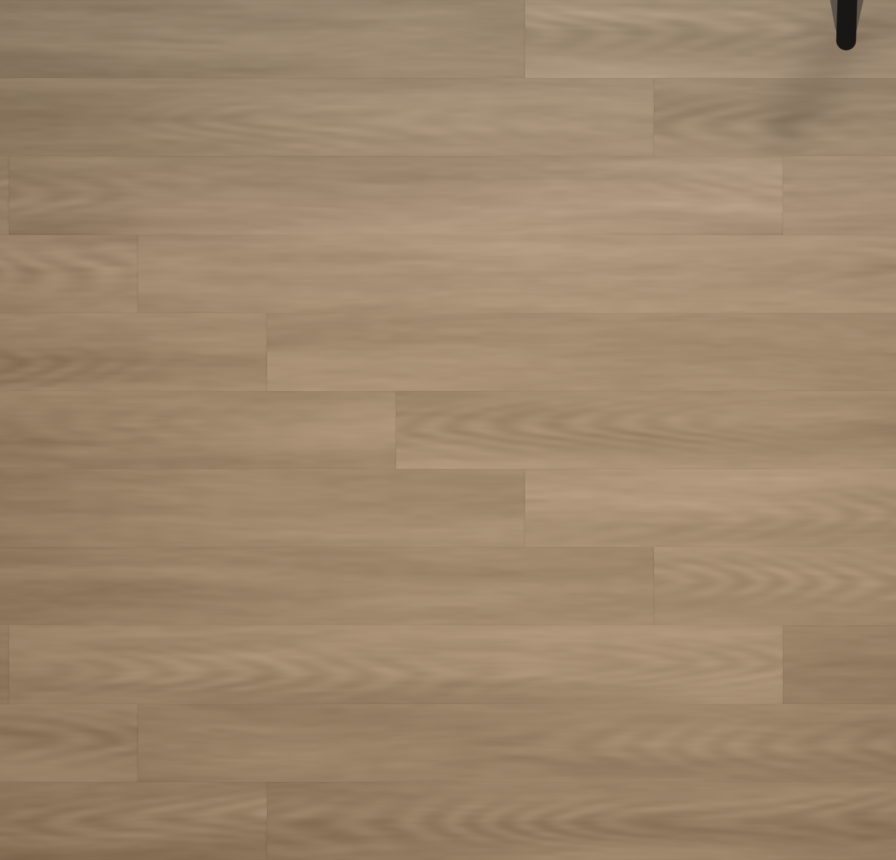
Write a Shadertoy shader that draws this texture.

```glsl
// Pale oak plank floor under soft light, with a dark furniture leg at the top right.
// Staggered planks carry stretched noise streaks, fine fibres and nested
// chevron figure; a broad glow and a cool upper tint light the whole.

#define ROWS 11.0          // planks per canvas height
#define PLANK_LENGTH 0.9
#define ROW_SHIFT 0.15     // joint offset from row to row
#define FIRST_JOINT 0.61
#define STREAK 0.42
#define FIBRE 0.13
#define FIGURE 0.13
#define SEAM 0.07
#define GLOW_CENTRE vec2(0.68, 0.61)
#define DARK_OAK vec3(0.46, 0.37, 0.27)
#define LIGHT_OAK vec3(0.76, 0.66, 0.55)
#define LEG_COLOUR vec3(0.10, 0.09, 0.085)

float hash(vec2 p) {
    vec3 q = fract(vec3(p.xyx) * 0.1031);
    q += dot(q, q.yzx + 33.33);
    return fract((q.x + q.y) * q.z);
}

float noise(vec2 p) {
    vec2 cell = floor(p), f = fract(p);
    f = f * f * (3.0 - 2.0 * f);
    float low = mix(hash(cell), hash(cell + vec2(1, 0)), f.x);
    float high = mix(hash(cell + vec2(0, 1)), hash(cell + vec2(1, 1)), f.x);
    return mix(low, high, f.y);
}

float fbm(vec2 p) {
    float sum = 0.0, weight = 0.5;
    for (int i = 0; i < 4; i++) {
        sum += weight * noise(p);
        p = p * vec2(1.9, 2.1) + 17.3;
        weight *= 0.5;
    }
    return sum / 0.9375;
}

float segmentDistance(vec2 p, vec2 a, vec2 b) {
    vec2 ab = b - a;
    return length(p - a - ab * clamp(dot(p - a, ab) / dot(ab, ab), 0.0, 1.0));
}

// Nested slanting arcs that fade in and out along the plank core
float chevronFigure(vec2 p, float across, float seed) {
    float bend = noise(p * vec2(4.0, 22.0) + seed) - 0.5;
    float core = across + 0.35 * (noise(vec2(p.x * 2.5, seed)) - 0.5);
    float side = seed > 50.0 ? 1.0 : -1.0;
    float phase = 15.0 * p.x + side * 5.5 * sqrt(core * core + 0.006) + 2.6 * bend;
    float band = exp(-14.0 * core * core);
    float patches = smoothstep(0.42, 0.75, noise(p * vec2(2.2, 7.0) + seed * 1.7));
    return sin(6.2832 * phase) * band * patches;
}

// Brightness of the wood, including its plank tone and joints
float woodTone(vec2 p, float pixel) {
    float fromTop = (1.0 - p.y) * ROWS;
    float row = floor(fromTop);
    float across = fract(fromTop) - 0.5;
    float along = (p.x - FIRST_JOINT - ROW_SHIFT * row) / PLANK_LENGTH;
    float plank = floor(along);
    float seed = 100.0 * hash(vec2(row + 3.0, plank + 11.0));

    // Long grain, gently wavy, different on every plank
    vec2 grain = p + vec2(seed, 0.012 * noise(p * vec2(5.0, 9.0) + seed));
    float streak = fbm(grain * vec2(2.0, 26.0)) - 0.5;
    float veins = fbm(grain * vec2(7.0, 85.0) + 9.0) - 0.5;
    float fibre = noise(grain * vec2(38.0, 210.0)) - 0.5;
    float tone = STREAK * streak + 0.20 * veins + FIBRE * fibre * 0.6;
    tone += FIGURE * 0.6 * chevronFigure(p, across, seed);
    tone += 0.11 * (seed / 100.0 - 0.5);

    // Faint dark seams on the plank borders
    float seamWidth = 0.0012 + pixel;
    float rowGap = (0.5 - abs(across)) / ROWS;
    float endGap = (0.5 - abs(fract(along) - 0.5)) * PLANK_LENGTH;
    tone -= SEAM * (1.0 - smoothstep(0.0, seamWidth, rowGap)) * noise(p * 6.0 + row);
    tone -= SEAM * (1.0 - smoothstep(0.0, seamWidth, endGap));
    return tone;
}

void mainImage(out vec4 fragColor, in vec2 fragCoord) {
    float pixel = 1.0 / iResolution.y;
    float aspect = iResolution.x * pixel;
    vec2 p = fragCoord * pixel;

    // Broad glow and wood colour
    vec2 toGlow = p - GLOW_CENTRE;
    float glow = exp(-1.6 * dot(toGlow, toGlow));
    float tone = 0.11 + 0.60 * glow + woodTone(p, pixel);
    vec3 colour = mix(DARK_OAK, LIGHT_OAK, tone);
    colour += vec3(-0.015, 0.004, 0.02) * smoothstep(0.55, 1.0, p.y);

    // Soft shadow, pale flank and dark body of the leg
    vec2 foot = vec2(aspect - 0.058, 0.953);
    float shadow = segmentDistance(p, foot, foot + vec2(-0.07, -0.10));
    colour *= 1.0 - 0.10 * exp(-shadow * shadow * 900.0);
    float flank = segmentDistance(p, foot + vec2(0.0, 0.015), foot + vec2(0.002, 0.1));
    float flankWidth = 0.010 + 0.20 * max(p.y - foot.y, 0.0);
    colour = mix(colour, vec3(0.36, 0.33, 0.29), 1.0 - smoothstep(-pixel, pixel, flank - flankWidth));
    float body = segmentDistance(p, foot, foot + vec2(0.003, 0.1));
    colour = mix(colour, LEG_COLOUR, 1.0 - smoothstep(-pixel, pixel, body - 0.0115));

    fragColor = vec4(clamp(colour, 0.0, 1.0), 1.0);
}
```
